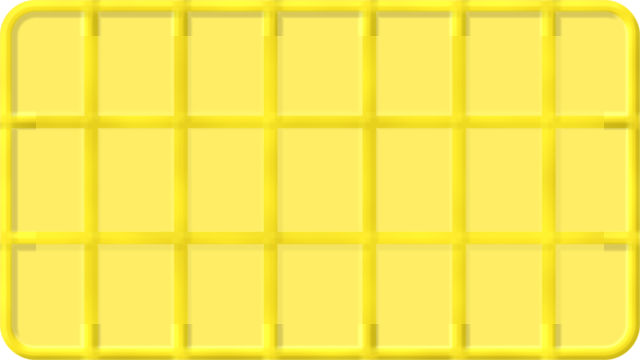
A Shadertoy shader for this pattern:

```glsl
const int COLUMNS = 7;
const int ROWS = 3;

// Lengths as fractions of the canvas height
const float COLUMN_HALF = 0.0200;
const float ROW_HALF = 0.0180;
const float RIM_HALF = 0.0165;
const float CORNER_RADIUS = 0.10;
const float COLUMN_SPREAD = 0.0125;   // inner columns pushed away from the middle

// Relief, in bar half widths
const float GLOW_WIDTH = 0.55;
const float SHADE_WIDTH = 0.62;
const float CROSSING_FADE = 0.7;
const float MOTTLE_SCALE = 7.0;
const float MOTTLE_AMOUNT = 0.08;

const vec3 BACKDROP = vec3(1.0);
const vec3 PANEL = vec3(1.0, 0.935, 0.395);
const vec3 BAR = vec3(0.975, 0.89, 0.145);
const vec3 GLOW = vec3(0.05, 0.095, 0.10);
const vec3 SHADE = vec3(0.155, 0.15, 0.05);

vec2 hashGradient(vec2 cell) {
    float h = fract(sin(dot(cell, vec2(127.1, 311.7))) * 43758.5);
    return vec2(cos(h * 6.2832), sin(h * 6.2832));
}

float gradientNoise(vec2 p) {
    vec2 i = floor(p), f = fract(p);
    vec2 u = f * f * f * (f * (f * 6.0 - 15.0) + 10.0);
    vec2 e = vec2(0.0, 1.0);
    float a = dot(hashGradient(i), f);
    float b = dot(hashGradient(i + e.yx), f - e.yx);
    float c = dot(hashGradient(i + e.xy), f - e.xy);
    float d = dot(hashGradient(i + e.yy), f - e.yy);
    return mix(mix(a, b, u.x), mix(c, d, u.x), u.y);
}

// Flat-topped bump around zero
float lobe(float x, float width) {
    x /= width;
    x *= x;
    return exp(-x * x);
}

// x: glow, y: shade, z: bar coverage, w: soft coverage for crossings.
// t runs across the bar away from the light; shift slides the relief along t.
vec4 bevel(float t, float shift) {
    float glow = lobe(t - mix(-1.05, -0.45, shift), GLOW_WIDTH);
    float shade = lobe(t - mix(0.6, 1.4, shift), SHADE_WIDTH);
    float solid = 1.0 - smoothstep(0.8, 1.1, abs(t));
    float soft = 1.0 - smoothstep(0.3, 1.6, abs(t));
    return vec4(glow, shade, solid, soft);
}

// Signed distance to the frame's outer edge, and its outward normal
float frameDistance(vec2 p, vec2 size, out vec2 normal) {
    vec2 fromCenter = p - 0.5 * size;
    vec2 q = abs(fromCenter) - 0.5 * size + CORNER_RADIUS;
    vec2 m = max(q, 0.0);
    normal = sign(fromCenter) * m / max(length(m), 1e-4);
    return length(m) + min(max(q.x, q.y), 0.0) - CORNER_RADIUS;
}

// Frame relief, lit from the upper left
vec4 rimBevel(float dist, vec2 normal) {
    float away = clamp(dot(normal, vec2(1.0, -1.0)), -1.0, 1.0);
    float t = dist / RIM_HALF + 1.0;
    vec4 relief = bevel(sign(away) * t, 0.65 - 0.35 * away);
    relief.xy *= smoothstep(0.0, 0.7, abs(away));
    relief.z = smoothstep(-1.1, -0.8, t);
    return relief;
}

void mainImage(out vec4 fragColor, in vec2 fragCoord) {
    vec2 size = iResolution.xy / iResolution.y;
    vec2 p = fragCoord / iResolution.y;
    vec2 pitch = (size - 2.0 * RIM_HALF) / vec2(COLUMNS, ROWS);

    // Upright bars, relief shifting over a cycle of three
    vec4 columns = vec4(0.0);
    for (int i = 1; i < COLUMNS; i++) {
        float k = float(i);
        float center = RIM_HALF + k * pitch.x
                     + COLUMN_SPREAD * sign(k - 0.5 * float(COLUMNS));
        float shift = 0.12 + 0.27 * mod(k - 1.0, 3.0);
        columns = max(columns, bevel((p.x - center) / COLUMN_HALF, shift));
    }

    // Level bars counted from the top, relief alternating
    vec4 rows = vec4(0.0);
    for (int i = 1; i < ROWS; i++) {
        float k = float(i);
        float center = RIM_HALF + k * pitch.y;
        float shift = mod(k - 1.0, 2.0);
        rows = max(rows, bevel((size.y - p.y - center) / ROW_HALF, shift));
    }

    vec2 normal;
    float dist = frameDistance(p, size, normal);
    vec4 rim = rimBevel(dist, normal);

    // Relief softens wherever bars merge
    vec2 relief = columns.xy * (1.0 - CROSSING_FADE * max(rows.w, rim.w));
    relief = max(relief, rows.xy * (1.0 - CROSSING_FADE * max(columns.w, rim.w)));
    relief = max(relief, rim.xy * (1.0 - CROSSING_FADE * max(columns.w, rows.w)));

    // Uneven tint along the bars
    float coverage = max(max(columns.z, rows.z), rim.z);
    float mottle = MOTTLE_AMOUNT * gradientNoise(p * MOTTLE_SCALE);
    vec3 color = mix(PANEL, BAR + mottle * vec3(0.8, 1.0, 0.4), coverage);
    color += GLOW * relief.x - SHADE * relief.y;

    float pixel = 1.0 / iResolution.y;
    color = mix(color, BACKDROP, smoothstep(-pixel, pixel, dist));
    fragColor = vec4(clamp(color, 0.0, 1.0), 1.0);
}
```
